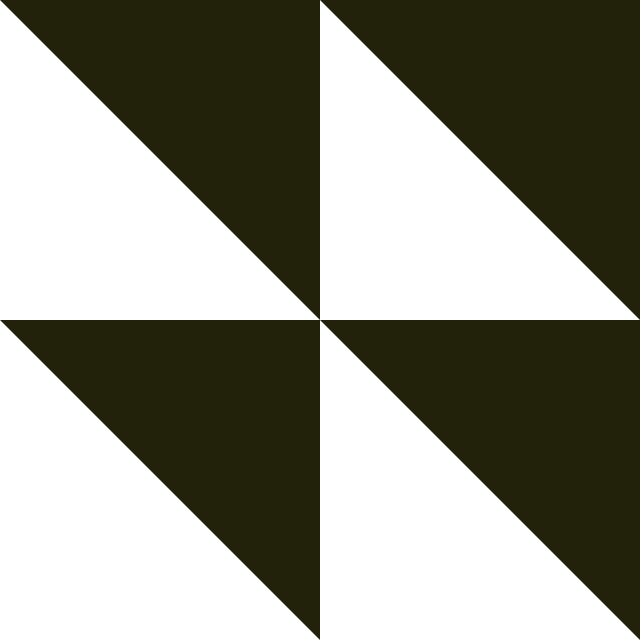
Write a three.js fragment shader that draws this pattern.

```glsl
// Two by two grid of half-square triangles: each square tile is cut along its
// falling diagonal, dark above and white below. Each triangle is a distance
// function, and neighbouring tiles are merged so that shared edges stay smooth.

varying vec2 vUv;

const float TILES = 2.0;                        // repeats across and down
const vec3 PAPER = vec3(1.0);
const vec3 INK = vec3(0.133, 0.129, 0.035);

// Signed distance to the upper-right half of the unit tile, negative inside.
float triangleDistance(vec2 p) {
  float diagonal = (1.0 - p.x - p.y) * inversesqrt(2.0);
  return max(diagonal, max(p.x, p.y) - 1.0);
}

void main() {
  vec2 grid = vUv * TILES;
  vec2 local = fract(grid);
  float pixel = max(fwidth(grid.x), fwidth(grid.y));

  // Triangles touch the top and right of their tile, so the tiles to the left
  // and below can also reach this point.
  float nearest = 1.0;
  for (int row = 0; row < 2; row++) {
    for (int column = 0; column < 2; column++) {
      vec2 offset = vec2(float(column), float(row));
      nearest = min(nearest, triangleDistance(local + offset));
    }
  }

  float coverage = clamp(0.5 - nearest / pixel, 0.0, 1.0);
  gl_FragColor = vec4(mix(PAPER, INK, coverage), 1.0);
}
```
